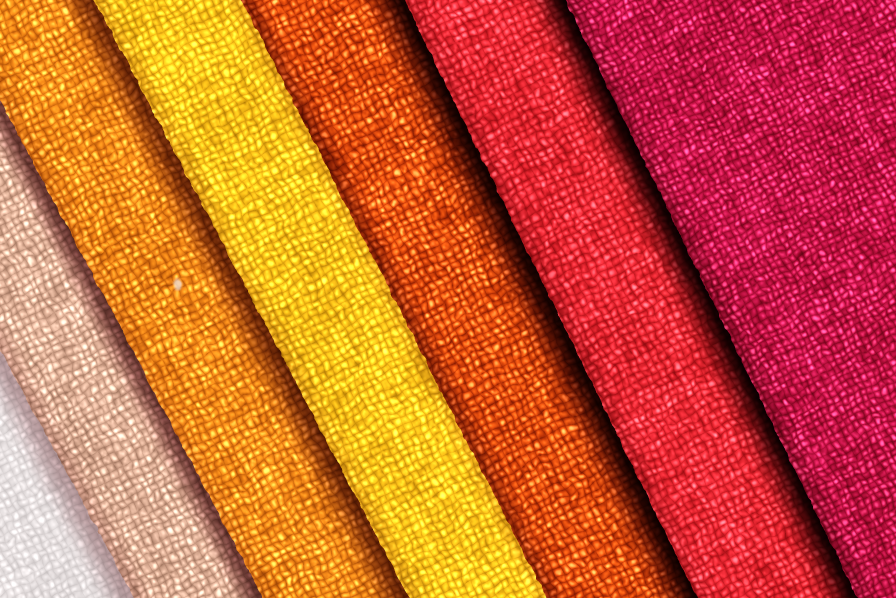
This texture is drawn by a Shadertoy shader. Its source:

```glsl
const int FOLDS = 7;
const int SAMPLES = 3;             // supersampling grid per side
const float PITCH = 0.0128;        // thread spacing, in canvas heights
const float FINE_PITCH = 0.0112;   // spacing in the last, finer cloth
const float EDGE_FUZZ = 0.004;
const float LEFT_WIDTH = 0.04;
const float FIBRE_GRAIN = 0.5;
const vec2 ALONG = vec2(0.456, 0.890);
const vec2 ACROSS = vec2(0.890, -0.456);
const vec2 LINT = vec2(0.298, 0.476);
const vec3 SHADOW_TINT = vec3(0.75, 1.15, 1.1);

// Where each seam crosses the top and the bottom of the canvas
const float SEAM_TOP[6] = float[6](-0.317, -0.088, 0.158, 0.404, 0.676, 0.945);
const float SEAM_BOTTOM[6] = float[6](0.225, 0.440, 0.684, 0.914, 1.166, 1.434);

const vec3 DYE[FOLDS] = vec3[FOLDS](
    vec3(0.81, 0.79, 0.79), vec3(0.89, 0.75, 0.67), vec3(0.98, 0.66, 0.20),
    vec3(1.00, 0.83, 0.20), vec3(0.97, 0.48, 0.16), vec3(0.95, 0.28, 0.33),
    vec3(0.85, 0.18, 0.42));

// Left rim shade, right shadow strength, right shadow width, weave contrast
const vec4 RELIEF[FOLDS] = vec4[FOLDS](
    vec4(0.00, 0.30, 0.060, 0.20), vec4(0.15, 0.65, 0.050, 0.50),
    vec4(0.15, 0.68, 0.065, 0.62), vec4(0.15, 0.15, 0.030, 0.56),
    vec4(0.45, 0.97, 0.078, 0.76), vec4(0.22, 0.98, 0.070, 0.62),
    vec4(0.30, 0.00, 0.050, 0.68));

float hash(vec2 p) {
    vec3 a = fract(vec3(p.xyx) * 0.1031);
    a += dot(a, a.yzx + 33.33);
    return fract((a.x + a.y) * a.z);
}

float noise(vec2 p) {
    vec2 cell = floor(p), f = fract(p);
    f = f * f * (3.0 - 2.0 * f);
    return mix(mix(hash(cell), hash(cell + vec2(1, 0)), f.x),
               mix(hash(cell + vec2(0, 1)), hash(cell + vec2(1, 1)), f.x), f.y);
}

// Plain over-under weave: thread height from 0 (hole) to 1 (crest)
float weave(vec2 q) {
    q += 0.6 * vec2(noise(q * 0.23), noise(q * 0.23 + 71.0));
    q += 0.5 * vec2(noise(q * 0.8 + 19.0), noise(q * 0.8 + 43.0));
    vec2 cell = floor(q), f = fract(q) - 0.5;
    bool warpOnTop = mod(cell.x + cell.y, 2.0) < 0.5;
    vec2 t = warpOnTop ? f : f.yx;
    vec2 bump = max(cos(3.14159 * t), 0.0);
    float height = pow(bump.x, 0.75) * mix(0.45, 1.0, bump.y);
    float thread = warpOnTop ? hash(vec2(cell.x, 7.0)) : hash(vec2(13.0, cell.y));
    return height * (0.7 + 0.3 * hash(cell + 5.0)) * (0.9 + 0.2 * thread);
}

// p is in canvas heights, measured from the upper left corner
vec3 cloth(vec2 p) {
    float fuzz = noise(p * 75.0) + 0.6 * noise(p * 190.0) - 0.8;
    float x = p.x + EDGE_FUZZ * fuzz;

    // Find the fold and the distances to its two seams
    int fold = 0;
    float leftGap = 1.0, rightGap = 1.0;
    for (int i = 0; i < FOLDS - 1; i++) {
        float gap = (x - mix(SEAM_TOP[i], SEAM_BOTTOM[i], p.y)) * ACROSS.x;
        if (gap > 0.0) {
            fold = i + 1;
            leftGap = gap;
        } else {
            rightGap = min(rightGap, -gap);
        }
    }
    vec4 relief = RELIEF[fold];

    // Threads, slubs, loose fibres and broad unevenness of the dye
    vec2 local = vec2(dot(p, ACROSS), dot(p, ALONG));
    float pitch = fold == FOLDS - 1 ? FINE_PITCH : PITCH;
    float height = weave(local / pitch + float(fold) * 37.0);
    float warpSlub = noise(local * vec2(85.0, 9.0)) - 0.5;
    float weftSlub = noise(local * vec2(14.0, 90.0) + 31.0) - 0.5;
    float fibre = noise(local * vec2(210.0, 170.0) + 57.0) - 0.5;
    float dyePatch = noise(p * 9.0 + float(fold) * 11.0) - 0.5;
    float tone = 1.0 - relief.w * (1.0 - height);
    tone += relief.w * (0.18 * warpSlub + 0.18 * weftSlub + 0.10 * dyePatch);
    tone = clamp(tone + relief.w * FIBRE_GRAIN * fibre, 0.0, 1.15);

    // Hollows turn deeper in hue, crests turn paler
    vec3 color = pow(DYE[fold], vec3(2.4 - 1.4 * tone)) * mix(0.46, 1.23, tone);
    color += relief.w * 0.18 * smoothstep(0.62, 1.0, height + 0.4 * fibre);

    // Rounded rim on the left, dropped shadow on the right
    float rimShade = relief.x * (1.0 - smoothstep(0.0, LEFT_WIDTH, leftGap));
    float dropShade = relief.y * (1.0 - smoothstep(0.0, relief.z, rightGap));
    float shade = 1.0 - (1.0 - rimShade) * (1.0 - dropShade);
    color = max(color, 0.0) * pow(vec3(1.0 - shade), SHADOW_TINT);

    // One pale speck of lint
    float speck = length((p - LINT) * vec2(1.0, 0.8)) + 0.004 * fuzz;
    return mix(color, vec3(0.95, 0.88, 0.82), 0.8 * (1.0 - smoothstep(0.003, 0.01, speck)));
}

void mainImage(out vec4 fragColor, in vec2 fragCoord) {
    vec3 sum = vec3(0.0);
    for (int i = 0; i < SAMPLES * SAMPLES; i++) {
        vec2 offset = (vec2(i % SAMPLES, i / SAMPLES) + 0.5) / float(SAMPLES) - 0.5;
        vec2 p = (fragCoord + offset) / iResolution.y;
        sum += clamp(cloth(vec2(p.x, 1.0 - p.y)), 0.0, 1.0);
    }
    fragColor = vec4(sum / float(SAMPLES * SAMPLES), 1.0);
}
```
